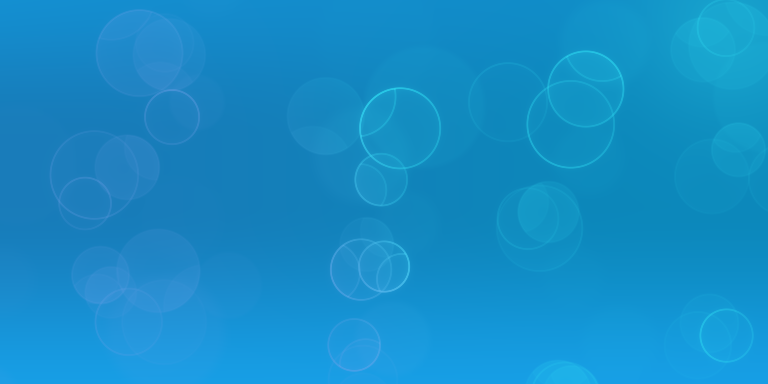
Give the GLSL for this background, as a Shadertoy shader.

```glsl
const vec3 MID_LEFT   = vec3(0.090, 0.485, 0.725);
const vec3 MID_RIGHT  = vec3(0.045, 0.530, 0.730);
const vec3 FLOOR_BLUE = vec3(0.090, 0.625, 0.905);
const vec3 TOP_BLUE   = vec3(0.075, 0.570, 0.830);
const vec3 CORNER     = vec3(0.100, 0.660, 0.810);
const vec3 LAVENDER   = vec3(0.460, 0.630, 0.920);
const vec3 AQUA       = vec3(0.180, 0.860, 0.950);

const int   CLUSTERS   = 13;
const int   MEMBERS    = 3;
const int   HAZE_COUNT = 18;
const float SPREAD     = 0.25;   // size of a cluster
const float RIM_WIDTH  = 0.0011; // half width of the bright outline
const float RIM_GLOW   = 0.007;

vec4 hash4(float n) {
    return fract(sin(n * vec4(12.99, 78.23, 37.72, 53.14) + 1.7) * 4375.85);
}

// Evenly spread quasi-random position on the canvas and its margin
vec2 scatter(float n, float aspect) {
    vec2 cell = fract(vec2(0.17, 0.36) + n * vec2(0.7549, 0.5698));
    return mix(vec2(-0.04), vec2(aspect, 1.0) + 0.04, cell);
}

vec3 backdrop(vec2 p, float aspect) {
    float x = p.x / aspect;
    vec3 col = mix(MID_LEFT, MID_RIGHT, smoothstep(0.1, 0.85, x));
    col = mix(col, FLOOR_BLUE, 1.0 - smoothstep(-0.06, 0.47, p.y));
    float topLight = smoothstep(0.64, 1.06, p.y) * mix(0.95, 0.4, x);
    col = mix(col, TOP_BLUE, topLight);
    float corner = length(p - vec2(aspect * 0.95, 0.93));
    return mix(col, CORNER, 0.75 * exp(-corner * corner * 16.0));
}

float disc(float d, float softness) {
    return 1.0 - smoothstep(-softness, softness, d);
}

// Thin antialiased outline with a faint halo
float rim(float d, float px) {
    float line = 1.0 - smoothstep(RIM_WIDTH, RIM_WIDTH + px, abs(d));
    return line + 0.25 * exp(-abs(d) / RIM_GLOW);
}

// Opacity of a bubble with an inner crescent reflection
float bubble(vec2 q, float radius, vec4 h, float px) {
    float d = length(q) - radius;
    float angle = h.z * 6.2832;
    vec2 dir = vec2(cos(angle), sin(angle));
    float inside = disc(d, px);
    float side = 0.5 + 0.5 * dot(q, dir) / max(length(q), 0.001);
    float strength = 0.05 + 0.65 * h.w * h.w * h.w;

    float fill = inside * mix(0.02, 0.12, h.y) * (0.7 + 0.3 * length(q) / radius);
    float outline = rim(d, px) * strength * mix(0.5, 1.0, side);

    float inner = length(q - dir * radius * mix(0.8, 1.5, h.x)) - radius;
    float crescent = inside * (0.06 * disc(inner, px) + 0.4 * strength * rim(inner, px));
    return fill + outline + crescent * step(0.4, h.y);
}

void mainImage(out vec4 fragColor, in vec2 fragCoord) {
    vec2 p = fragCoord / iResolution.y;
    float aspect = iResolution.x / iResolution.y;
    float px = 1.0 / iResolution.y;
    vec3 col = backdrop(p, aspect);

    // Lavender light at lower left, aqua at upper right
    float warmth = p.x / aspect + 0.3 * (p.y - 0.5);
    vec3 tint = mix(LAVENDER, AQUA, smoothstep(0.3, 0.58, warmth));

    // Large blurred discs
    for (int i = 0; i < HAZE_COUNT; i++) {
        vec4 h = hash4(float(i) + 60.0);
        float d = length(p - scatter(float(i) + 0.4, aspect)) - mix(0.07, 0.16, h.x);
        col = mix(col, tint, disc(d, mix(0.004, 0.025, h.y)) * mix(0.015, 0.07, h.z));
    }

    // Overlapping outlined bubbles
    for (int i = 0; i < CLUSTERS; i++) {
        vec2 anchor = scatter(float(i), aspect);
        for (int j = 0; j < MEMBERS; j++) {
            float id = float(i * MEMBERS + j);
            vec4 h = hash4(id + 3.0);
            vec2 center = anchor + (hash4(id + 140.0).xy - 0.5) * SPREAD;
            float radius = mix(0.06, 0.115, h.x);
            col = mix(col, tint, min(bubble(p - center, radius, h, px), 0.8));
        }
    }

    fragColor = vec4(col, 1.0);
}
```
